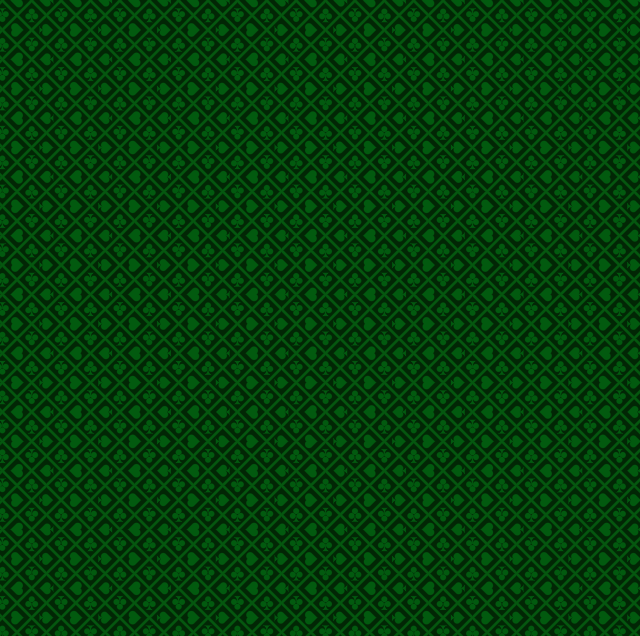
Reproduce this pattern procedurally as a WebGL 1 fragment shader.

```glsl
precision highp float;

uniform vec2 u_resolution;

const float CELLS_ACROSS = 21.78;
const vec2 GRID_OFFSET = vec2(0.08, 0.02);
const float LINE_HALF_WIDTH = 0.046;
const float EDGE_SOFTNESS = 0.75;
const float STEM_BOTTOM = 0.235;
const vec3 GROUND_COLOR = vec3(0.008, 0.150, 0.018);
const vec3 LINE_COLOR = vec3(0.018, 0.340, 0.060);
const vec3 SUIT_COLOR = vec3(0.008, 0.352, 0.060);

// Flared foot shared by clubs and spades.
float stem(vec2 p) {
  float t = clamp(-p.y / STEM_BOTTOM, 0.0, 1.0);
  float halfWidth = 0.015 + 0.10 * t * t * t * t;
  return max(abs(p.x) - halfWidth, max(p.y, -STEM_BOTTOM - p.y));
}

float club(vec2 p) {
  p.x = abs(p.x);
  float top = length(p - vec2(0.0, 0.125)) - 0.102;
  float side = length(p - vec2(0.115, -0.035)) - 0.102;
  return min(min(top, side), stem(p));
}

// Square on its corner with two round lobes; the tip points up.
float leaf(vec2 p, float size) {
  p.x = abs(p.x);
  float body = (p.x + abs(p.y) - size) * 0.7071;
  float lobe = length(p - vec2(0.5, -0.5) * size) - 0.7071 * size;
  return min(body, lobe);
}

float heart(vec2 p) {
  return leaf(p - vec2(0.0, 0.03), 0.19);
}

float spade(vec2 p) {
  return min(leaf(p - vec2(0.0, 0.06), 0.168), stem(p));
}

// Clubs stand in one set of diamonds; hearts and spades lie in the other.
float suits(vec2 q) {
  vec2 upright = vec2(fract(q.x + 0.5), fract(q.y)) - 0.5;
  if (abs(upright.x) + abs(upright.y) < 0.5) {
    vec2 id = floor(q + vec2(0.5, 0.0));
    float flip = 1.0 - 2.0 * mod(id.x + id.y, 2.0);
    return club(vec2(upright.x, upright.y * flip));
  }
  vec2 lying = vec2(fract(q.x), fract(q.y + 0.5)) - 0.5;
  vec2 id = floor(q + vec2(0.0, 0.5));
  float facing = 2.0 * mod(id.y, 2.0) - 1.0;
  vec2 p = vec2(lying.y, lying.x * facing);
  return mod(id.x, 2.0) > 0.5 ? spade(p) : heart(p);
}

// Distance to the two families of diagonal lines.
float lattice(vec2 q) {
  vec2 diagonal = vec2(q.x + q.y, q.x - q.y);
  vec2 away = abs(fract(diagonal + 0.5) - 0.5) * 0.7071;
  return min(away.x, away.y) - LINE_HALF_WIDTH;
}

float coverage(float d, float soft) {
  return 1.0 - smoothstep(-soft, soft, d);
}

void main() {
  // Cell coordinates, measured from the upper left corner.
  float scale = CELLS_ACROSS / u_resolution.x;
  vec2 fromTop = vec2(gl_FragCoord.x, u_resolution.y - gl_FragCoord.y);
  vec2 q = fromTop * scale - GRID_OFFSET;
  float soft = EDGE_SOFTNESS * scale;

  vec3 color = mix(GROUND_COLOR, SUIT_COLOR, coverage(suits(q), soft));
  color = mix(color, LINE_COLOR, coverage(lattice(q), soft));
  gl_FragColor = vec4(color, 1.0);
}
```
